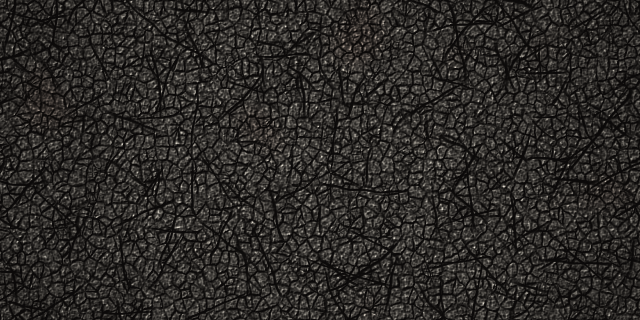
Give the GLSL for this texture, as a Shadertoy shader.

```glsl
vec2 hash2(vec2 p) {
    vec3 q = fract(p.xyx * vec3(0.1031, 0.1030, 0.0973));
    q += dot(q, q.yzx + 33.33);
    return fract((q.xx + q.yz) * q.zy);
}

float gradientNoise(vec2 p) {
    vec2 i = floor(p), f = p - i;
    vec2 u = f * f * f * (f * (f * 6.0 - 15.0) + 10.0);
    vec2 o = vec2(0.0, 1.0);
    float a = dot(hash2(i) * 2.0 - 1.0, f);
    float b = dot(hash2(i + o.yx) * 2.0 - 1.0, f - o.yx);
    float c = dot(hash2(i + o.xy) * 2.0 - 1.0, f - o.xy);
    float d = dot(hash2(i + o.yy) * 2.0 - 1.0, f - o.yy);
    return mix(mix(a, b, u.x), mix(c, d, u.x), u.y);
}

// Distance to the nearest border between irregular cells
float cellBorder(vec2 p) {
    vec2 i = floor(p), f = p - i, nearest = vec2(0.0);
    float best = 9.0;
    for (int y = -1; y <= 1; y++)
    for (int x = -1; x <= 1; x++) {
        vec2 g = vec2(x, y);
        vec2 r = g + hash2(i + g + 50.0) - f;
        if (dot(r, r) < best) { best = dot(r, r); nearest = r; }
    }
    float border = 9.0;
    for (int y = -2; y <= 2; y++)
    for (int x = -2; x <= 2; x++) {
        vec2 g = vec2(x, y);
        vec2 r = g + hash2(i + g + 50.0) - f;
        vec2 across = r - nearest;
        if (dot(across, across) > 1e-5)
            border = min(border, dot(0.5 * (r + nearest), normalize(across)));
    }
    return border;
}

// Long, nearly straight folds in several directions, each fading in and out
float longFolds(vec2 p) {
    float surface = 1.0;
    for (int k = 0; k < 8; k++) {
        float id = float(k), angle = id * 0.393 + 0.1;
        float spacing = 0.12 + 0.06 * fract(id * 0.618);
        vec2 shift = vec2(id * 7.3 + 20.0, id * 3.1 + 20.0);
        float across = dot(p, vec2(cos(angle), sin(angle))) / spacing;
        across += 0.8 * gradientNoise(p * 2.1 + shift) + 0.12 * gradientNoise(p * 11.0 + shift);
        float dist = abs(fract(across + id * 0.37) - 0.5) * spacing;
        float presence = smoothstep(0.0, 0.25, gradientNoise(p * 4.5 - shift));
        surface *= 1.0 - 0.95 * presence * (1.0 - smoothstep(0.001, 0.006, dist));
    }
    return surface;
}

float leatherHeight(vec2 p) {
    vec2 bend = vec2(gradientNoise(p * 13.0 + 5.0), gradientNoise(p * 13.0 + 41.0));
    vec2 q = p + 0.014 * bend;
    q += 0.005 * vec2(gradientNoise(p * 55.0), gradientNoise(p * 55.0 + 19.0));

    // Pebbles separated by creases of uneven depth
    float border = cellBorder(q * vec2(31.0, 28.0)) / 29.5;
    float depth = clamp(0.85 + 0.9 * gradientNoise(p * 22.0 + 70.0), 0.4, 1.0);
    float pebble = 1.0 - depth * (1.0 - smoothstep(0.0, 0.0066, border));

    // Fainter short creases across the pebbles
    float split = cellBorder(q.yx * 45.0 + 13.0) / 45.0;
    float splitDepth = clamp(0.3 + 1.2 * gradientNoise(p * 16.0 + 33.0), 0.0, 0.65);
    pebble *= 1.0 - splitDepth * (1.0 - smoothstep(0.0, 0.0045, split));
    pebble *= longFolds(p);

    // Fine wrinkles with bright crests
    float grain = gradientNoise(p * 88.0 + 9.0) + 0.85 * gradientNoise(p * 140.0 + 31.0);
    return pebble * exp(1.4 * grain);
}

void mainImage(out vec4 fragColor, in vec2 fragCoord) {
    vec2 p = fragCoord / iResolution.y;
    vec2 uv = fragCoord / iResolution.xy;

    // Relief lit from the upper left
    float height = leatherHeight(p);
    float slope = height - leatherHeight(p + vec2(-0.0026, 0.0028));
    float tone = 0.04 + 0.21 * height + 0.085 * slope;

    // Broad shading, darker toward the sides
    vec2 off = abs(uv - 0.5) * 2.0;
    tone *= 1.08 - 0.2 * smoothstep(0.3, 1.0, off.x) - 0.08 * off.y * off.y;
    tone *= 1.0 + 0.15 * gradientNoise(p * 5.0 + 12.0);
    tone = max(tone, 0.036);

    // Charcoal with faint brown patches
    float brown = smoothstep(0.2, 0.6, gradientNoise(p * 4.0 + 87.0));
    vec3 tint = mix(vec3(1.02, 1.0, 0.94), vec3(1.02, 0.94, 0.87), brown);
    fragColor = vec4(clamp(tone * tint + vec3(0.006, 0.0, 0.0), 0.0, 1.0), 1.0);
}
```
